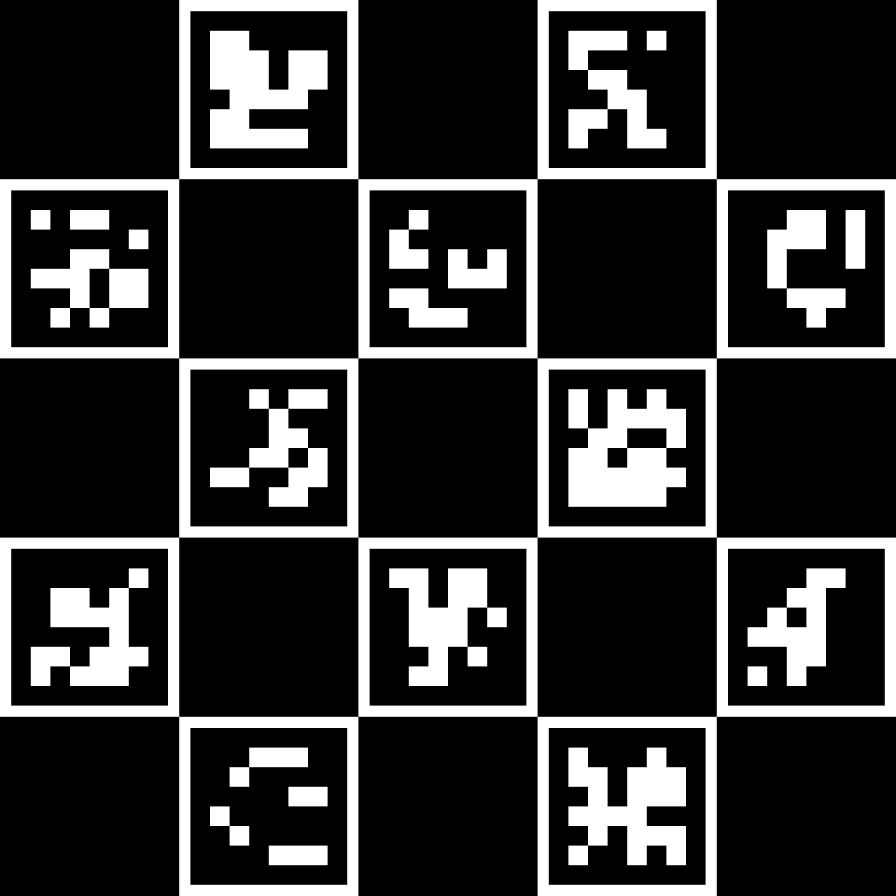
This pattern is drawn by a Shadertoy shader. Its source:

```glsl
const float SQUARES = 5.0;                  // board squares per side
const float PANEL = 0.875;                  // black panel width, in squares
const float BITS = 6.0;                     // code modules per side
const float MODULE = PANEL / (BITS + 2.0);  // one module of margin all round
const float FILL_MIN = 0.36;                // sparsest share of white modules
const float FILL_MAX = 0.60;                // densest share of white modules
const uint SEED = 29u;
const vec3 DARK = vec3(0.0);
const vec3 LIGHT = vec3(1.0);

uint mixBits(uint h) {
    h ^= h >> 16;
    h *= 0x7feb352du;
    h ^= h >> 15;
    h *= 0x846ca68bu;
    return h ^ (h >> 16);
}

float hash(vec2 square, vec2 module) {
    uvec2 s = uvec2(square), m = uvec2(module);
    uint h = mixBits(s.x + 64u * s.y + 4096u * SEED);
    return float(mixBits(h + m.x + 16u * m.y) >> 8) / 16777216.0;
}

// One code module: 1 for white, 0 for black or outside the code area
float codeBit(vec2 square, vec2 module) {
    if (any(lessThan(module, vec2(0.0))) ||
        any(greaterThanEqual(module, vec2(BITS)))) return 0.0;
    float fill = mix(FILL_MIN, FILL_MAX, hash(square, vec2(15.0)));
    return step(hash(square, module), fill);
}

// Blends the four nearest modules across a pixel-wide edge
float codeArea(vec2 square, vec2 p, float pixel) {
    vec2 base = floor(p - 0.5);
    vec2 w = clamp((p - base - 1.0) / pixel + 0.5, 0.0, 1.0);
    float sum = 0.0;
    for (int i = 0; i < 4; i++) {
        vec2 corner = vec2(i & 1, i >> 1);
        vec2 weight = mix(1.0 - w, w, corner);
        sum += weight.x * weight.y * codeBit(square, base + corner);
    }
    return sum;
}

// Box-filtered checkerboard, 1 on squares with an odd index sum
float checker(vec2 square, vec2 local, float pixel) {
    vec2 edge = min(local, 1.0 - local);
    vec2 parity = 1.0 - 2.0 * mod(square, 2.0);
    vec2 wave = parity * clamp(2.0 * edge / pixel, 0.0, 1.0);
    return 0.5 - 0.5 * wave.x * wave.y;
}

float panelArea(vec2 local, float pixel) {
    vec2 inside = 0.5 * PANEL - abs(local - 0.5);
    vec2 cover = clamp(inside / pixel + 0.5, 0.0, 1.0);
    return cover.x * cover.y;
}

void mainImage(out vec4 fragColor, in vec2 fragCoord) {
    float pixel = SQUARES / iResolution.y;
    vec2 p = fragCoord * pixel;
    vec2 square = floor(p);
    vec2 local = p - square;

    // White squares carry a black panel with a white code
    float light = checker(square, local, pixel);
    if (mod(square.x + square.y, 2.0) > 0.5) {
        vec2 modulePos = (local - 0.5) / MODULE + 0.5 * BITS;
        light -= panelArea(local, pixel);
        light += codeArea(square, modulePos, pixel / MODULE);
    }
    fragColor = vec4(mix(DARK, LIGHT, clamp(light, 0.0, 1.0)), 1.0);
}
```
